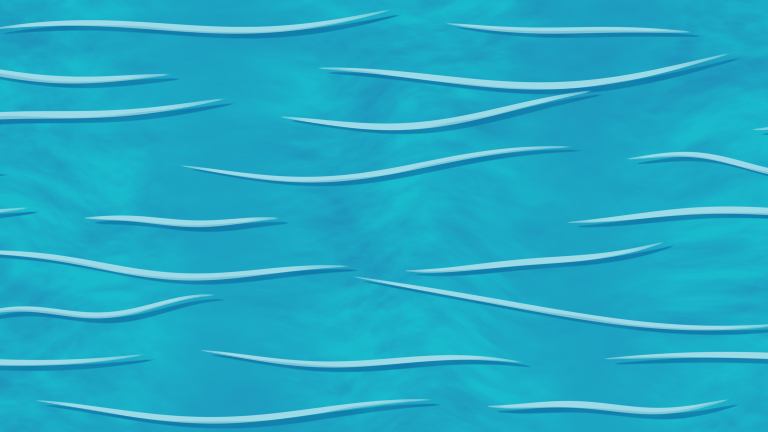
Write a Shadertoy shader that draws this texture.

```glsl
const float ROWS = 9.0;
const float ROW_PERIOD = 2.08;

const vec3 DEEP_WATER = vec3(0.115, 0.60, 0.745);
const vec3 BRIGHT_WATER = vec3(0.10, 0.715, 0.795);
const vec3 SHADOW = vec3(0.06, 0.485, 0.67);
const vec3 CREST = vec3(0.62, 0.86, 0.905);
const vec3 CREST_SHADE = vec3(0.50, 0.775, 0.85);

float hash(vec2 p) {
    return fract(sin(dot(p, vec2(127.1, 311.7))) * 43758.5453);
}

float noise(vec2 p) {
    vec2 cell = floor(p);
    vec2 f = fract(p);
    f = f * f * (3.0 - 2.0 * f);
    float low = mix(hash(cell), hash(cell + vec2(1, 0)), f.x);
    float high = mix(hash(cell + vec2(0, 1)), hash(cell + vec2(1, 1)), f.x);
    return mix(low, high, f.y);
}

// Centred layered noise
float fbm(vec2 p) {
    float sum = 0.0;
    float amp = 0.5;
    for (int i = 0; i < 5; i++) {
        sum += amp * (noise(p) - 0.5);
        p = mat2(0.98, 0.17, -0.17, 0.98) * p * 2.03 + 17.3;
        amp *= 0.55;
    }
    return sum;
}

// Mottled water with two calm vertical bands
vec3 water(vec2 p, float u) {
    vec2 warp = vec2(noise(p * 4.0), noise(p * 4.0 + 31.0)) - 0.5;
    vec2 q = p + warp * vec2(0.16, 0.12);
    float patches = fbm(q * vec2(5.0, 10.0));
    float ripples = fbm(q * vec2(16.0, 38.0) + 9.0);
    float sway = 0.06 * (noise(p * vec2(1.0, 5.0)) - 0.5);
    float calm = pow(0.5 + 0.5 * cos(12.566 * (u + sway - 0.27)), 3.0);
    float relief = patches * 1.5 + ripples * 1.15;
    float level = mix(0.64, 0.28, calm) + relief * mix(1.0, 0.22, calm);
    level += 0.4 * (noise(p * vec2(2.5, 4.0) + 5.0) - 0.5);
    return mix(DEEP_WATER, BRIGHT_WATER, clamp(level, -0.3, 1.12));
}

// Tapered wavy stroke: x = coverage, y = height across it, z = place along it
vec3 stroke(vec2 p, vec2 id, float start, float len, float halfWidth, float blur) {
    float t = (p.x - start) / len;
    if (t <= 0.0 || t >= 1.0) return vec3(0);
    float tilt = (hash(id + 3.1) - 0.45) * 0.10 * len;
    float sag = mix(-0.004, 0.040, hash(id + 5.7)) * len;
    float wave = mix(0.006, 0.026, hash(id + 8.3)) * len;
    float phase = hash(id + 11.9);
    float s = 2.0 * t - 1.0;
    float curve = tilt * s + sag * (s * s - 0.33);
    curve += wave * sin(6.283 * (t * mix(0.8, 1.4, phase) + phase));
    float d = p.y - curve;
    float w = halfWidth * pow(4.0 * t * (1.0 - t), 0.6);
    float tips = smoothstep(0.0, 0.015, t) * smoothstep(1.0, 0.97, t);
    float cover = tips * smoothstep(blur, -blur, abs(d) - w);
    return vec3(cover, d / max(w, 0.001), t);
}

void mainImage(out vec4 fragColor, in vec2 fragCoord) {
    vec2 p = fragCoord / iResolution.y;
    float pixel = 1.0 / iResolution.y;
    vec3 color = water(p, fragCoord.x / iResolution.x);

    // Each row repeats one long and one short stroke
    float shade = 0.0;
    vec3 crest = vec3(0);
    for (float row = 0.0; row < ROWS; row++) {
        float shift = ROW_PERIOD * (row * 0.618 + 0.15 * hash(vec2(row, 2.0)));
        float longLen = mix(0.84, 1.08, hash(vec2(row, 4.0)));
        float shortLen = mix(0.42, 0.76, hash(vec2(row, 6.0)));
        for (float k = 0.0; k < 2.0; k++) {
            vec2 id = vec2(row, k * 7.0 + 1.0);
            float start = k * (longLen + 0.12) + 0.03;
            float len = mix(longLen, shortLen, k);
            float y = (row + 0.5) / ROWS + 0.026 * (hash(id) - 0.5);
            vec2 q = vec2(mod(p.x - shift, ROW_PERIOD), p.y - y);
            float w = mix(0.0066, 0.0088, hash(id + 14.2));
            vec3 light = stroke(q, id, start, len, w, pixel * 0.7);
            vec2 drop = vec2(-0.024, mix(0.008, 0.012, hash(id + 17.0)));
            vec3 dark = stroke(q + drop, id, start, len, w, pixel * 0.9);
            shade = max(shade, dark.x);
            if (light.x > crest.x) crest = light;
        }
    }

    // Brushed shadows below pale crests
    float brush = 0.72 + 0.28 * noise(p * vec2(14.0, 60.0));
    color = mix(color, SHADOW, shade * brush);
    float streak = noise(p * vec2(6.0, 50.0));
    float lit = smoothstep(-0.75, -0.25, crest.y + 1.1 * (streak - 0.4));
    float fade = smoothstep(0.0, 0.10, crest.z) * smoothstep(1.0, 0.82, crest.z);
    color = mix(color, mix(CREST_SHADE, CREST, lit), crest.x * mix(0.6, 0.98, fade));

    fragColor = vec4(color, 1.0);
}
```
